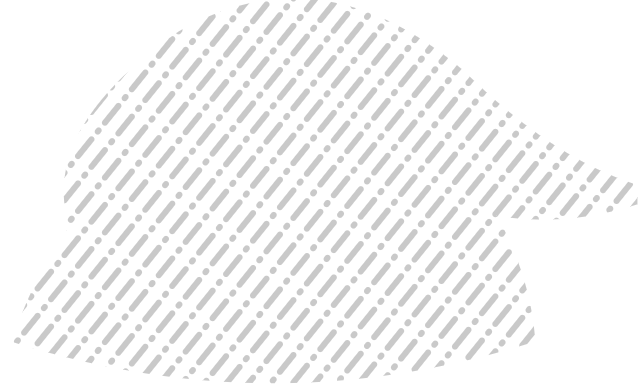
This pattern is drawn by a Shadertoy shader. Its source:

```glsl
// Slanted grey dash-and-dot rows on white, clipped to a rounded, flared outline.
// Strokes are capsules repeated on an oblique lattice; the outline combines
// parabolic edges. Lengths are hundredths of the canvas height.

const vec3 PAPER = vec3(1.0);
const vec3 INK = vec3(0.79);

const vec2 ROW_STEP = vec2(3.506, -2.792);  // from one row to the next
const vec2 DASH_STEP = vec2(7.013, 8.701);  // from dot to dot along a row
const vec2 DOT_ORIGIN = vec2(81.67, 49.78);
const float STROKE_RADIUS = 0.78;
const float DASH_HALF = 2.81;
const float DOT_HALF = 0.2;

// Approximate signed distance above the parabola through a, b and c.
float aboveArc(vec2 p, vec2 a, vec2 b, vec2 c) {
    float slopeAB = (b.y - a.y) / (b.x - a.x);
    float slopeBC = (c.y - b.y) / (c.x - b.x);
    float bend = (slopeBC - slopeAB) / (c.x - a.x);
    float height = a.y + (p.x - a.x) * (slopeAB + bend * (p.x - b.x));
    float slope = slopeAB + bend * (2.0 * p.x - a.x - b.x);
    return (p.y - height) / sqrt(1.0 + slope * slope);
}

// Distance to a round-ended stroke centred at zero.
float capsule(vec2 p, vec2 direction, float halfLength, float radius) {
    float along = clamp(dot(p, direction), -halfLength, halfLength);
    return length(p - along * direction) - radius;
}

// One stroke per lattice cell, shifted by a fraction of the cell.
float strokeGrid(vec2 p, vec2 shift, float halfLength) {
    mat2 lattice = mat2(ROW_STEP, DASH_STEP);
    vec2 cell = inverse(lattice) * (p - DOT_ORIGIN) - shift;
    vec2 local = lattice * (cell - round(cell));
    return capsule(local, normalize(DASH_STEP), halfLength, STROKE_RADIUS);
}

// Negative inside the clipping outline.
float outline(vec2 p) {
    // Upper edge: dome, then the long tapering slope
    float top = p.x < 121.2
        ? aboveArc(p, vec2(46.5, 91.8), vec2(77.9, 100.4), vec2(121.2, 81.2))
        : aboveArc(p, vec2(121.2, 81.2), vec2(142.9, 63.2), vec2(164.9, 52.2));

    // Left edge: round side and flared foot, with axes swapped
    float side = -aboveArc(p.yx, vec2(91.8, 46.5), vec2(68.0, 22.1), vec2(45.9, 16.9));
    float flare = -aboveArc(p.yx, vec2(39.8, 17.3), vec2(21.2, 6.9), vec2(10.8, 3.2));
    float left = min(side, flare);

    // Right edge: lower body joined to the projecting point
    float body = aboveArc(p.yx, vec2(43.3, 129.7), vec2(30.7, 135.3), vec2(13.4, 139.2));
    float point = -aboveArc(p, vec2(129.9, 43.7), vec2(145.0, 42.9), vec2(166.0, 46.8));
    float right = max(min(body, point), p.x - 166.0);

    // Bottom edge
    float hem = -aboveArc(p, vec2(3.7, 10.8), vec2(72.5, 0.2), vec2(138.5, 10.8));

    return max(max(top, left), max(right, hem));
}

float coverage(float signedDistance, float pixel) {
    return clamp(0.5 - signedDistance / pixel, 0.0, 1.0);
}

void mainImage(out vec4 fragColor, in vec2 fragCoord) {
    float pixel = 100.0 / iResolution.y;
    vec2 p = fragCoord * pixel;

    float dots = strokeGrid(p, vec2(0.0), DOT_HALF);
    float dashes = strokeGrid(p, vec2(0.0, 0.5), DASH_HALF);
    float ink = max(min(dots, dashes), outline(p));

    fragColor = vec4(mix(PAPER, INK, coverage(ink, pixel)), 1.0);
}
```
